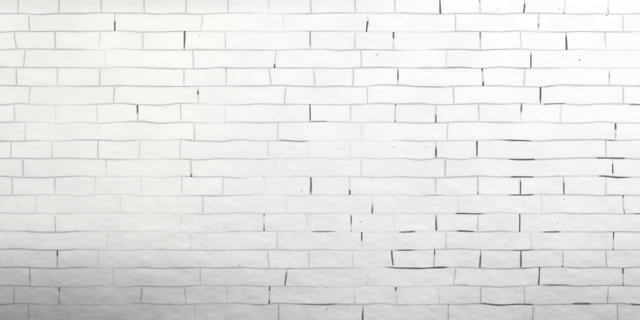
Reproduce this texture procedurally as a WebGL 1 fragment shader.

```glsl
precision highp float;
uniform vec2 u_resolution;

// Lengths are fractions of the canvas height
const float ROW_HEIGHT = 0.0568;
const float FIRST_BED = 0.042;
const float BRICK_LENGTH = 0.2643;
const float JOINT_WIDTH = 0.0019;
const float JOINT_DEPTH = 0.15;
const float HEADER_KEEP = 0.74;
const float WOBBLE = 0.007;
const float TOP_TONE = 0.978;
const float BOTTOM_FALL = 0.155;
const float CORNER_FALL = 0.19;
const vec3 WARM_TINT = vec3(1.0, 0.994, 0.983);
const vec3 COOL_TINT = vec3(0.998, 1.0, 0.999);
const vec3 GAP_COLOR = vec3(0.34, 0.33, 0.30);

float hash(vec2 p) {
  vec3 q = fract(p.xyx * vec3(0.1031, 0.1030, 0.0973));
  q += dot(q, q.yzx + 33.33);
  return fract((q.x + q.y) * q.z);
}

float noise(vec2 p) {
  vec2 i = floor(p), f = fract(p);
  f = f * f * (3.0 - 2.0 * f);
  float low = mix(hash(i), hash(i + vec2(1.0, 0.0)), f.x);
  float high = mix(hash(i + vec2(0.0, 1.0)), hash(i + 1.0), f.x);
  return mix(low, high, f.y);
}

float fbm(vec2 p) {
  float sum = 0.0, amp = 0.5;
  for (int k = 0; k < 3; k++) {
    sum += amp * noise(p);
    p = p * 2.03 + 17.1;
    amp *= 0.5;
  }
  return sum;
}

float stroke(float d, float halfWidth, float px) {
  return 1.0 - smoothstep(halfWidth - px, halfWidth + px, d);
}

// Paint relief lit from above
float relief(vec2 p) {
  vec2 scale = vec2(24.0, 36.0);
  return fbm(p * scale) - fbm((p + vec2(0.002, 0.006)) * scale);
}

// Smooth wall brightness: bright top, dim foot and lower left corner
float wallTone(vec2 uv) {
  float drop = 1.0 - uv.y;
  float tone = TOP_TONE - BOTTOM_FALL * pow(drop, 2.5);
  tone -= CORNER_FALL * smoothstep(0.65, 0.0, length(uv * vec2(1.0, 2.0)));
  tone -= 0.03 * smoothstep(0.3, 0.0, uv.x);
  tone -= 0.05 * smoothstep(0.45, 0.0, length((uv - vec2(1.0, 0.0)) * vec2(1.0, 1.6)));
  tone -= 0.05 * smoothstep(0.05, 0.0, drop) * smoothstep(0.75, 0.2, uv.x);
  return tone + 0.02 * smoothstep(0.5, 1.0, uv.x) * uv.y;
}

// Dark specks scattered one per cell
float specks(vec2 p, float px) {
  vec2 cell = floor(p * 14.0);
  vec2 center = 0.2 + 0.6 * vec2(hash(cell + 3.7), hash(cell + 9.2));
  float d = length((fract(p * 14.0) - center) * vec2(0.8, 1.0)) / 14.0;
  return step(0.93, hash(cell + 21.0)) * stroke(d, 0.0026 * hash(cell + 5.0), px);
}

void main() {
  float px = 1.0 / u_resolution.y;
  vec2 uv = gl_FragCoord.xy / u_resolution;
  vec2 p = gl_FragCoord.xy * px;
  vec2 wobble = vec2(noise(p * 19.0), noise(p * 16.0 + 40.0)) - 0.5;
  vec2 q = p + WOBBLE * wobble;

  // Rows alternate long stretchers and half-length headers
  float course = (1.0 - q.y - FIRST_BED) / ROW_HEIGHT;
  float row = floor(course);
  float header = mod(row, 2.0);
  float unitLength = BRICK_LENGTH * mix(1.0, 0.5, header);
  float phase = 0.33 + 0.14 * (hash(vec2(row + 20.0, 4.0)) - 0.5);
  float along = q.x / unitLength - phase;
  vec2 joint = vec2(floor(along + 0.5) + 30.0, row + 30.0);
  float shift = 0.012 * (hash(joint + 7.0) - 0.5);
  float headDist = abs((along + 30.0 - joint.x) * unitLength - shift);
  float bedDist = abs(fract(course + 0.5) - 0.5) * ROW_HEIGHT;
  float keep = step(hash(joint), mix(0.9, HEADER_KEEP, header));

  // Paint partly fills the joints, most of all around the middle
  float smear = smoothstep(0.38, 0.05, length((p - vec2(0.98, 0.42)) * vec2(0.9, 1.0)));
  float open = smoothstep(0.12, 0.68, noise(p * vec2(6.0, 11.0) + 5.0));
  open = (0.3 + 0.7 * open) * (1.0 - 0.6 * smear);
  float lineWidth = JOINT_WIDTH * (0.7 + 0.8 * noise(p * 27.0));
  float bed = stroke(bedDist, lineWidth, px);
  float head = keep * stroke(headDist, lineWidth, px);
  float groove = max(bed, head * 0.9);
  float hollow = max(exp(-bedDist / 0.005), keep * exp(-headDist / 0.005));

  // Bare gaps grow more common to the right
  float wear = mix(0.08, 0.48, smoothstep(0.3, 1.6, p.x));
  float chipped = smoothstep(0.4, 0.65, noise(p * vec2(13.0, 38.0) + 60.0));
  float headGap = head * step(hash(joint + 51.0), wear) * chipped;
  float bedWear = smoothstep(0.68, 0.8, noise(p * vec2(11.0, 17.0) + 80.0));
  float bedGap = bed * bedWear * smoothstep(0.4, 1.4, p.x) * smoothstep(0.95, 0.5, p.y);
  float gap = max(max(headGap, bedGap), 0.7 * specks(p, px) * smoothstep(0.1, 1.5, p.x));

  // Combine light, relief and joints
  float tone = wallTone(uv);
  tone += relief(p) * mix(0.17, 0.05, smoothstep(0.0, 0.65, uv.y));
  tone += 0.022 * (noise(p * vec2(9.0, 17.0)) - 0.5);
  tone -= open * (JOINT_DEPTH * groove + 0.028 * hollow);
  vec3 color = tone * mix(WARM_TINT, COOL_TINT, smoothstep(0.2, 1.0, uv.x));
  color = mix(color, GAP_COLOR, 0.85 * gap);
  gl_FragColor = vec4(clamp(color, 0.0, 1.0), 1.0);
}
```
